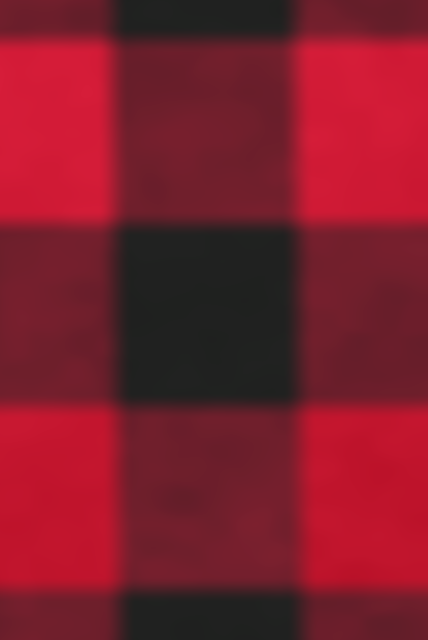
Give the GLSL for this pattern, as a Shadertoy shader.

```glsl
vec3 hash3(vec2 cell) {
    vec3 q = fract(cell.xyx * vec3(0.1031, 0.1030, 0.0973));
    q += dot(q, q.yzx + 33.33);
    return fract((q.xxy + q.yzz) * q.zyx);
}

// Smooth cellular noise: random cell values blended by distance, in -1..1
float cellular(vec2 p) {
    vec2 base = floor(p);
    float total = 0.0, weight = 0.0;
    for (int j = -1; j <= 1; j++) {
        for (int i = -1; i <= 1; i++) {
            vec2 cell = base + vec2(i, j);
            vec3 h = hash3(cell + 40.0);
            vec2 d = cell + 0.2 + 0.6 * h.xy - p;
            float w = exp(-4.0 * dot(d, d));
            total += w * h.z;
            weight += w;
        }
    }
    return 2.0 * total / weight - 1.0;
}

// Coverage of the dark stripes, one every 0.572 canvas heights
float stripe(float x, float center, float blur) {
    float d = abs(mod(x - center + 0.286, 0.572) - 0.286) - 0.143;
    return 1.0 - smoothstep(-blur, blur, d);
}

void mainImage(out vec4 fragColor, in vec2 fragCoord) {
    vec2 p = fragCoord / iResolution.y;

    // Brushed fibres: broad and medium mottling
    float broad = cellular(p * vec2(9.0, 11.0));
    float medium = cellular(p * vec2(19.0, 25.0) + 7.0);
    float nap = 0.5 * broad + 0.45 * medium;

    // Slightly slanted warp and straight weft with soft edges
    float slant = 0.013 * (1.0 - p.y);
    float warp = stripe(p.x, 0.3175 + slant, 0.026);
    float weft = stripe(p.y, 0.508, 0.021);

    // Red fades gently toward the bottom and the right
    float light = smoothstep(0.1, 0.9, p.y) - 0.25 * p.x;
    vec3 red = mix(vec3(0.755, 0.08, 0.175), vec3(0.835, 0.11, 0.22), light);
    red += nap * vec3(0.026, 0.014, 0.016);
    vec3 mixed = vec3(0.43, 0.12, 0.17) + nap * vec3(0.068, 0.006, 0.015);
    vec3 dark = vec3(0.125, 0.13, 0.125) + nap * 0.008;

    vec3 color = mix(mix(red, mixed, warp), mix(mixed, dark, warp), weft);
    fragColor = vec4(color, 1.0);
}
```
